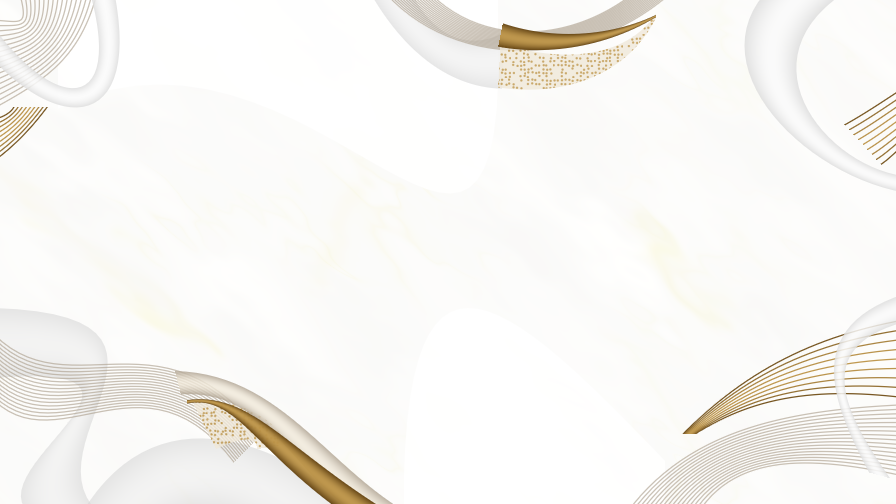
Give the GLSL for this background, as a WebGL 2 fragment shader.

```glsl
#version 300 es
precision highp float;
// Draws pale marble framed by silk ribbons, gold bands, fine strands and glitter.
uniform vec2 u_resolution;
out vec4 outColor;

// Layout space: 16:9, y pointing down
const vec2 CANVAS = vec2(768, 432);
const int STEPS = 28;
const float LINE_HALF = 0.55;
const float SPECK_CELL = 3.2;

const vec3 MARBLE = vec3(0.988, 0.987, 0.982);
const vec3 BRONZE = vec3(0.38, 0.25, 0.05);
const vec3 HONEY = vec3(0.74, 0.58, 0.28);
const vec3 STONE = vec3(0.68, 0.63, 0.56);
const vec3 SAND = vec3(0.94, 0.91, 0.85);

// Strands: number of lines, zero for a plain sheet, negative for glitter
struct Finish { vec3 rim, core; float opacity, strands; };
const Finish PANEL = Finish(vec3(1), vec3(1), 0.9, 0.0);
const Finish SILK = Finish(vec3(0.87), vec3(0.98), 0.85, 0.0);
const Finish MIST = Finish(vec3(0.84), vec3(0.93), 0.6, 0.0);
const Finish VEIL = Finish(STONE, SAND, 0.8, 0.0);
const Finish GOLD = Finish(BRONZE, HONEY, 0.95, 0.0);
const Finish GLITTER = Finish(SAND, SAND, 0.8, -1.0);
const Finish FINE = Finish(STONE, STONE, 0.65, 17.0);
const Finish BOLD = Finish(BRONZE, HONEY, 0.95, 9.0);

vec2 p;
vec3 col;

float cross2(vec2 a, vec2 b) { return a.x * b.y - a.y * b.x; }

vec2 hash(vec2 v) {
    return fract(sin(v * mat2(127.1, 311.7, 269.5, 183.3)) * 43758.5);
}

float slope(vec2 i, vec2 f, vec2 corner) {
    return dot(hash(i + corner) - 0.5, f - corner) * 2.0;
}

float gradientNoise(vec2 v) {
    vec2 i = floor(v), f = v - i, u = smoothstep(0.0, 1.0, f), e = vec2(1, 0);
    return mix(mix(slope(i, f, e.yy), slope(i, f, e), u.x),
               mix(slope(i, f, e.yx), slope(i, f, e.xx), u.x), u.y);
}

float vein(vec2 v, vec2 a, vec2 b) {
    vec2 ab = b - a;
    float h = clamp(dot(v - a, ab) / dot(ab, ab), 0.0, 1.0);
    float d = length(v - a - ab * h) / 9.0;
    return exp(-d * d);
}

vec3 marble() {
    vec2 q = mat2(0.78, -0.62, 0.62, 0.78) * p * vec2(0.008, 0.022);
    float warp = gradientNoise(q * 1.7) + 0.5 * gradientNoise(q * 4.0);
    float cloud = gradientNoise(q + warp);
    float ridge = exp(-30.0 * abs(cloud)) * smoothstep(-0.1, 0.4, gradientNoise(p / 130.0));
    vec2 w = p + vec2(22, -22) * warp;
    float gold = vein(w, vec2(0, 150), vec2(180, 305)) + vein(w, vec2(545, 190), vec2(625, 275))
               + 0.6 * vein(w, vec2(300, 170), vec2(275, 240));
    return MARBLE + 0.02 * cloud - vec3(0.01, 0.015, 0.08) * (0.5 * ridge + gold * (0.6 + cloud));
}

float specks() {
    vec2 v = p / SPECK_CELL, cell = floor(v), r = hash(cell);
    float d = length(v - cell - 0.3 - 0.4 * r);
    return (1.0 - smoothstep(0.1, 0.5, d)) * step(0.4, fract(r.x * 7.0 + r.y));
}

// Sheet swept from a cubic edge along an offset that blends from span[0] to span[1]
void ribbon(Finish look, mat4x2 edge, mat2 span) {
    float px = CANVAS.y / u_resolution.y, side0 = 0.0;
    vec2 a0 = edge[0], o0 = span[0];
    for (int i = 0; i <= STEPS; i++) {
        float t = float(i) / float(STEPS), m = 1.0 - t;
        vec2 a1 = edge * vec4(m * m * m, 3.0 * m * m * t, 3.0 * m * t * t, t * t * t);
        vec2 o1 = mix(span[0], span[1], t);
        float side = cross2(o1, p - a1);
        if (i > 0 && (side < 0.0) != (side0 < 0.0)) {
            float f = side0 / (side0 - side);
            vec2 a = mix(a0, a1, f), o = mix(o0, o1, f);
            float s = dot(p - a, o) / dot(o, o);
            vec2 along = a1 - a0 + s * (o1 - o0);
            float width = abs(cross2(o, along)) / max(length(along), 0.001);
            float cover = clamp(min(s, 1.0 - s) * width / px + 0.5, 0.0, 1.0);
            cover *= step(abs(s - 0.5), 0.7);
            vec3 ink = mix(look.rim, look.core, sin(3.14 * clamp(s, 0.0, 1.0)));
            if (look.strands > 0.0) {
                float gap = width / look.strands, d = abs(fract(s * look.strands) - 0.5) * gap;
                float full = 2.0 * LINE_HALF;
                float line = clamp(LINE_HALF + 0.5 * px - d, 0.0, min(px, full)) / px;
                float haze = min(1.0, full / max(gap, 0.01));
                cover *= mix(haze, line, smoothstep(px, 2.0 * px, gap));
            }
            if (look.strands < 0.0) ink = mix(ink, HONEY, specks());
            col = mix(col, ink, look.opacity * cover);
        }
        a0 = a1; o0 = o1; side0 = side;
    }
}

void main() {
    p = gl_FragCoord.xy / u_resolution * CANVAS;
    p.y = CANVAS.y - p.y;
    col = marble();
    // White panels
    ribbon(PANEL, mat4x2(50,93, 260,-10, 420,320, 427,70), mat2(0,-200, 0,-200));
    ribbon(PANEL, mat4x2(346,432, 346,170, 440,260, 570,395), mat2(0,200, 0,200));
    // Top left
    ribbon(FINE, mat4x2(85,-5, 70,50, 40,70, -5,95), mat2(-70,0, 0,-80));
    ribbon(BOLD, mat4x2(42,92, 30,108, 15,125, -5,140), mat2(-32,0, 0,-40));
    ribbon(SILK, mat4x2(-5,52, 60,120, 125,105, 95,-20), mat2(0,-28, -22,0));
    // Top centre
    ribbon(MIST, mat4x2(318,-5, 350,50, 390,75, 430,76), mat2(35,0, 2,-48));
    ribbon(FINE, mat4x2(330,-5, 390,60, 500,60, 575,-5), mat2(30,-12, -10,-22));
    ribbon(GLITTER, mat4x2(427,75, 490,84, 540,60, 562,16), mat2(2,-38, 0,-4));
    ribbon(GOLD, mat4x2(427,40, 470,48, 520,40, 562,15), mat2(4,-20, 0,-2));
    // Top right
    ribbon(BOLD, mat4x2(722,105, 740,95, 755,85, 775,72), mat2(35,38, 0,55));
    ribbon(SILK, mat4x2(655,-5, 600,60, 690,150, 775,165), mat2(60,5, 0,-14));
    // Bottom left
    ribbon(MIST, mat4x2(-5,264, 190,270, 20,380, 85,440), mat2(0,60, -60,0));
    ribbon(MIST, mat4x2(70,440, 130,340, 230,370, 310,440), mat2(40,60, -40,60));
    ribbon(FINE, mat4x2(-5,285, 60,350, 140,260, 225,372), mat2(0,60, -25,25));
    ribbon(GLITTER, mat4x2(165,345, 215,340, 235,365, 250,380), mat2(20,40, -30,5));
    ribbon(VEIL, mat4x2(150,318, 240,320, 280,400, 350,440), mat2(5,20, -45,0));
    ribbon(GOLD, mat4x2(160,343, 215,335, 245,385, 335,440), mat2(0,3, -40,0));
    // Bottom right
    ribbon(FINE, mat4x2(535,440, 590,365, 680,350, 775,345), mat2(65,0, 0,65));
    ribbon(BOLD, mat4x2(585,372, 640,315, 700,285, 775,270), mat2(12,0, 0,75));
    ribbon(SILK, mat4x2(775,252, 690,280, 710,340, 745,405), mat2(0,24, 18,5));
    outColor = vec4(col, 1);
}
```
